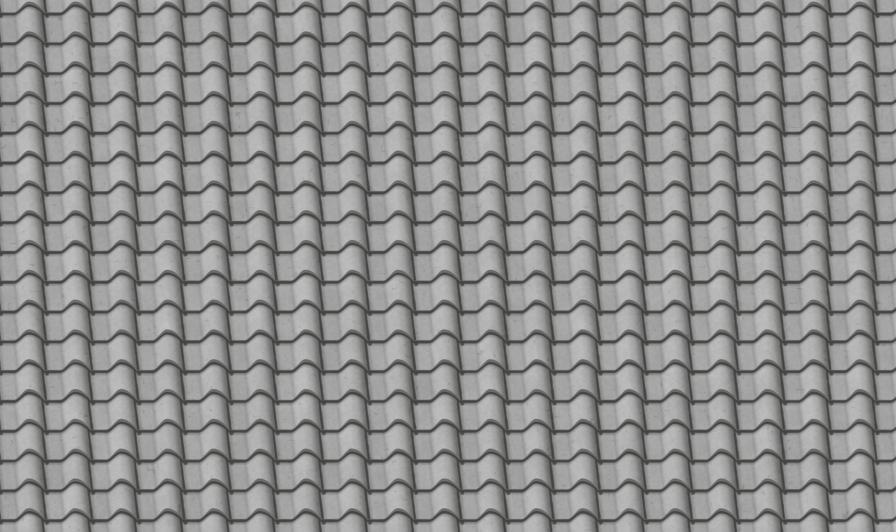
Write a Shadertoy shader that draws this texture.

```glsl
#define TILES vec2(19.42, 17.85)   // repeats across and down
#define SHIFT vec2(0.04, -0.475)   // phase of the tile grid
#define RISE 0.29                  // height of the roll, in rows
#define SLANT 0.085                // sideways lean of the side joint
#define LIP 0.085                  // thickness of the front edge
#define SEAM 0.024                 // half width of the side joint
#define WEAR 0.03                  // strength of stains and grain
#define SAMPLES 3                  // antialiasing grid

const vec3 LIGHT = vec3(0.715, 0.715, 0.715);
const vec3 PAN = vec3(0.645, 0.645, 0.645);
const vec3 SHADE = vec3(0.42, 0.42, 0.415);
const vec3 DARK = vec3(0.25, 0.25, 0.24);

float hash(vec2 p) {
    vec3 q = fract(p.xyx * vec3(0.1031, 0.1030, 0.0973));
    q += dot(q, q.yzx + 33.33);
    return fract((q.x + q.y) * q.z);
}

float noise(vec2 p) {
    vec2 i = floor(p), f = fract(p);
    f = f * f * (3.0 - 2.0 * f);
    return mix(mix(hash(i), hash(i + vec2(1, 0)), f.x),
               mix(hash(i + vec2(0, 1)), hash(i + vec2(1, 1)), f.x), f.y);
}

// Cross section of a tile: flat pan, S-shaped flank, round shoulder
float profile(float u) {
    float shoulder = max(u - 0.66, 0.0) / 0.34;
    return smoothstep(0.34, 0.66, u) * (1.0 - shoulder * shoulder);
}

// Soft line of half width w around zero
float line(float d, float w) {
    return 1.0 - smoothstep(w * 0.4, w * 1.7, abs(d));
}

vec3 roof(vec2 uv) {
    vec2 p = vec2(uv.x, 1.0 - uv.y) * TILES + SHIFT + 8.0;
    float roll = profile(fract(p.x));
    float row = p.y + RISE * roll;
    float t = fract(row);                         // 0 at the top, 1 at the front edge
    float x = p.x - SLANT * (t - 0.5);
    float s = fract(x);
    vec2 id = vec2(floor(x), floor(row));

    // Lit roll, shaded on its far side, beside a flatter pan
    vec3 col = mix(PAN, LIGHT, smoothstep(0.36, 0.50, s));
    col *= 1.0 - 0.06 * line(s - 0.39, 0.03);
    col = mix(col, PAN, smoothstep(0.62, 0.80, s));
    col = mix(col, SHADE, smoothstep(0.76, 0.98, s));
    col = mix(col, SHADE, 0.5 * (1.0 - smoothstep(0.02, 0.14, s)));

    // Tint per tile, stains and grain
    float stain = noise(p * vec2(3.0, 2.0)) - 0.5;
    float grain = noise(p * vec2(19.0, 13.0)) - 0.5;
    col += WEAR * (0.8 * (hash(id) - 0.5) + stain + grain);
    col -= 0.06 * smoothstep(0.88, 0.98, noise(p * vec2(13.0, 10.0) + 40.0));

    // Shadow cast on the tile below
    col = mix(col, SHADE, 0.65 * (1.0 - smoothstep(0.03, 0.17, t)));

    // Side joint
    float side = s - step(0.5, s);
    float width = SEAM * (0.85 + 0.4 * noise(p * vec2(3.0, 6.0)));
    col = mix(col, DARK, 0.92 * line(side, width));

    // Front edge: grey lip between a thin rim and a dark gap
    float lip = LIP * (0.7 + 0.6 * roll);
    col = mix(col, SHADE, 0.9 * smoothstep(1.0 - lip * 1.4, 1.0 - lip * 0.7, t));
    col = mix(col, DARK, 0.45 * roll * line(t - 1.0 + lip, 0.022));
    float gap = t - step(0.5, t);
    col = mix(col, DARK, 0.92 * line(gap, 0.034 + 0.014 * noise(p * 5.0)));

    // Notch where the joint meets the front edge
    vec2 corner = vec2(fract(p.x) - 0.06, fract(p.y) - 0.06);
    float notch = length(corner * vec2(1.0, 0.65));
    return mix(col, DARK, 0.85 * (1.0 - smoothstep(0.02, 0.065, notch)));
}

void mainImage(out vec4 fragColor, in vec2 fragCoord) {
    vec3 sum = vec3(0.0);
    for (int j = 0; j < SAMPLES; j++)
        for (int i = 0; i < SAMPLES; i++) {
            vec2 offset = (vec2(i, j) + 0.5) / float(SAMPLES) - 0.5;
            sum += roof((fragCoord + offset) / iResolution.xy);
        }
    fragColor = vec4(sum / float(SAMPLES * SAMPLES), 1.0);
}
```
